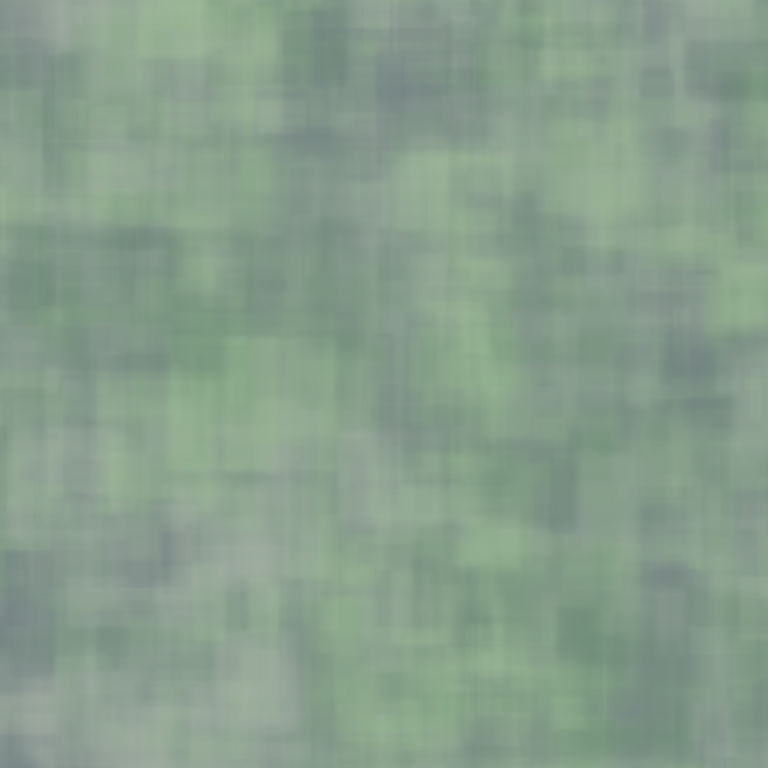
Write a Shadertoy shader that draws this texture.

```glsl
const vec3 SAGE = vec3(0.526, 0.612, 0.547);
const vec3 LIGHT_AXIS = vec3(0.041, 0.041, 0.027);
const vec3 MAUVE_AXIS = vec3(0.005, -0.012, 0.011);

// Four random values from 0 to 1 for a cell
vec4 hash4(vec2 cell, float seed) {
    vec4 p = fract(vec4(cell.xyx, seed + cell.y) * vec4(0.1031, 0.1030, 0.0973, 0.1099) + seed * 0.137);
    p += dot(p, p.wzxy + 33.33);
    return fract((p.xxyz + p.yzzw) * p.zywx);
}

// Rectangle with soft sides; 1 inside, 0 outside
float softBox(vec2 p, vec2 halfSize, vec2 blur) {
    vec2 side = 1.0 - smoothstep(halfSize - blur, halfSize + blur, abs(p));
    return side.x * side.y;
}

// Sum of scattered boxes: x is lightness, y is hue shift
vec2 boxLayer(vec2 uv, vec2 cells, float blur, float seed) {
    vec2 p = uv * cells;
    vec2 home = floor(p);
    vec2 tone = vec2(0.0);
    for (int j = -1; j <= 1; j++) {
        for (int i = -1; i <= 1; i++) {
            vec2 cell = home + vec2(i, j);
            vec4 shape = hash4(cell, seed);
            vec4 tint = hash4(cell, seed + 7.3);
            vec2 halfSize = mix(vec2(0.25), vec2(0.78), shape.zw);
            vec2 edge = blur * cells * mix(0.35, 1.0, tint.z);
            float mask = softBox(p - cell - shape.xy, halfSize, edge);
            tone += mask * (tint.xy * 2.0 - 1.0);
        }
    }
    return tone;
}

void mainImage(out vec4 fragColor, in vec2 fragCoord) {
    vec2 uv = fragCoord / iResolution.y;

    // Broad patches, then blocks
    vec2 tone = boxLayer(uv, vec2(4.0), 0.030, 1.0) * vec2(0.65, 1.0);
    tone += boxLayer(uv, vec2(9.0, 8.0), 0.018, 2.0) * vec2(0.95, 0.9);
    tone += boxLayer(uv, vec2(17.0, 14.0), 0.011, 3.0) * vec2(0.65, 0.6);

    // Thin upright and level streaks
    tone += boxLayer(uv, vec2(42.0, 9.0), 0.005, 4.0) * vec2(0.38, 0.4);
    tone += boxLayer(uv, vec2(9.0, 42.0), 0.005, 5.0) * vec2(0.30, 0.3);

    // Gentle limit on the extremes
    tone = 2.6 * tanh(tone / 2.6);
    vec3 color = SAGE + tone.x * LIGHT_AXIS + tone.y * MAUVE_AXIS;
    fragColor = vec4(color, 1.0);
}
```
